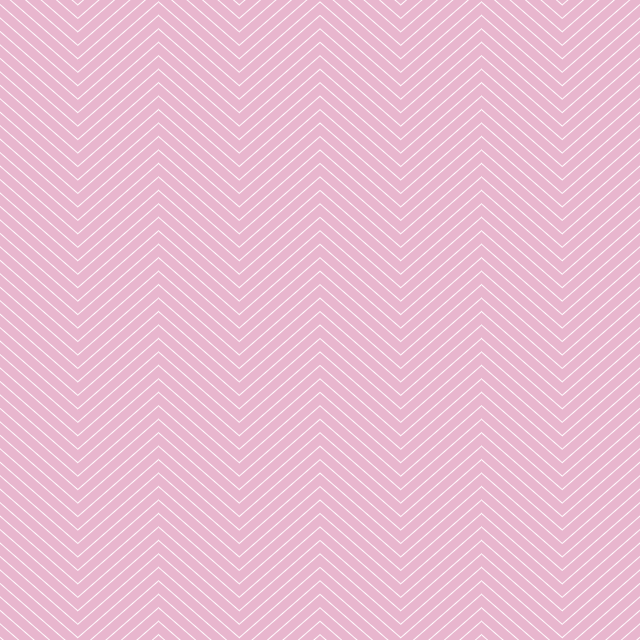
Give the GLSL for this pattern, as a Shadertoy shader.

```glsl
#define ZIGZAG_PERIOD 0.2523
#define PEAK_X 0.5
#define LINE_SPACING 0.021036
#define LINE_OFFSET 0.0083
#define SLOPE 0.871
#define LINE_WIDTH 0.00156
#define PINK vec3(0.910, 0.714, 0.808)
#define WHITE vec3(1.0, 0.985, 0.992)

// Horizontal distance to the nearest peak of the zigzag
float peakDistance(float x) {
    return abs(fract((x - PEAK_X) / ZIGZAG_PERIOD + 0.5) - 0.5) * ZIGZAG_PERIOD;
}

// Perpendicular distance to the nearest chevron line
float chevronDistance(vec2 p) {
    float height = p.y + SLOPE * peakDistance(p.x) - LINE_OFFSET;
    float vertical = abs(fract(height / LINE_SPACING + 0.5) - 0.5) * LINE_SPACING;
    return vertical * inversesqrt(1.0 + SLOPE * SLOPE);
}

void mainImage(out vec4 fragColor, in vec2 fragCoord) {
    vec2 p = fragCoord / iResolution.y;
    float pixel = 1.0 / iResolution.y;

    // Coverage of a thin line, softened over one pixel
    float edge = 0.5 * LINE_WIDTH - chevronDistance(p);
    float line = clamp(edge / pixel + 0.5, 0.0, 1.0);

    fragColor = vec4(mix(PINK, WHITE, line), 1.0);
}
```
